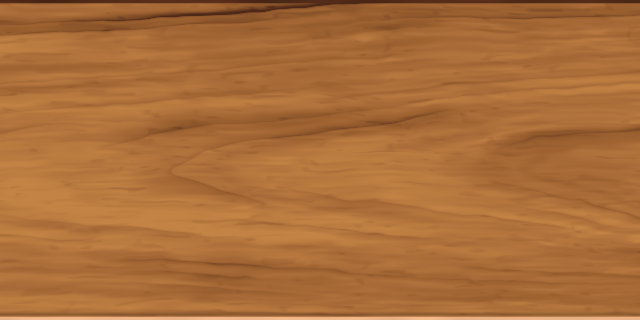
Give the GLSL for this texture, as a WebGL 2 fragment shader.

```glsl
#version 300 es
precision highp float;
// Draws a planed wooden board with nested growth rings, dark veins and fine horizontal fibres.

uniform vec2 u_resolution;
out vec4 fragColor;

// Colours, from darkest to lightest wood, then the lit lower edge
const vec3 DEEP  = vec3(0.31, 0.16, 0.09);
const vec3 UMBER = vec3(0.49, 0.29, 0.15);
const vec3 BROWN = vec3(0.60, 0.37, 0.18);
const vec3 AMBER = vec3(0.66, 0.42, 0.22);
const vec3 HONEY = vec3(0.75, 0.50, 0.26);
const vec3 LIT_EDGE = vec3(0.93, 0.71, 0.53);

// Growth rings: parabolas that open to the right
const float HEART_Y = 0.47;
const float RING_OPENING = 0.04;
const float RING_ORIGIN_X = 2.2;
const int   RING_COUNT = 14;
const float FIRST_RING = 0.166;
const float RING_STEP = 0.0305;
const float VEIN_SHARP_SIDE = 0.003;
const float VEIN_SOFT_SIDE = 0.014;

// Tone, 0 = deep, 1 = honey
const float BASE_TONE = 0.76;
const float BAND_CONTRAST = 0.30;
const float STREAK_CONTRAST = 0.30;
const float MOTTLE_CONTRAST = 0.13;
const float FIBRE_CONTRAST = 0.17;
const float PORE_DEPTH = 0.12;
const float VEIN_DEPTH = 0.36;

const float EDGE_HEIGHT = 0.010;
const float EDGE_BLUR = 0.003;

float hash(vec2 p) {
    vec3 q = fract(vec3(p.xyx) * 0.1031);
    q += dot(q, q.yzx + 33.33);
    return fract((q.x + q.y) * q.z);
}

float noise(vec2 p) {
    vec2 cell = floor(p), f = fract(p);
    f = f * f * (3.0 - 2.0 * f);
    float low  = mix(hash(cell), hash(cell + vec2(1, 0)), f.x);
    float high = mix(hash(cell + vec2(0, 1)), hash(cell + vec2(1, 1)), f.x);
    return mix(low, high, f.y);
}

// Noise centred on zero
float wobble(vec2 p) { return noise(p + 40.0) - 0.5; }

float bell(float x, float width) { return exp(-x * x / (width * width)); }

vec3 woodColour(float tone) {
    vec3 c = mix(DEEP, UMBER, clamp(tone / 0.25, 0.0, 1.0));
    c = mix(c, BROWN, clamp((tone - 0.25) / 0.25, 0.0, 1.0));
    c = mix(c, AMBER, clamp((tone - 0.50) / 0.22, 0.0, 1.0));
    return mix(c, HONEY, clamp((tone - 0.72) / 0.28, 0.0, 1.15));
}

// Bend the grain gently, with smaller kinks on top
vec2 warpGrain(vec2 p) {
    float dy = 0.035 * wobble(p * vec2(1.6, 3.0)) + 0.014 * wobble(p * vec2(5.0, 11.0))
             + 0.005 * wobble(p * vec2(22.0, 30.0));
    float dx = 0.22 * wobble(p * vec2(3.0, 8.0)) + 0.07 * wobble(p * vec2(12.0, 28.0));
    return p + vec2(dx, dy);
}

// Total darkening by the ring veins, each broken up along its length
float veins(vec2 p, float ring, float slope) {
    float sum = 0.0;
    for (int i = 0; i < RING_COUNT; i++) {
        float id = float(i);
        float jitter = 0.010 * (hash(vec2(id, 7.0)) - 0.5);
        float d = (ring - FIRST_RING - id * RING_STEP - jitter) / slope;
        float profile = exp(-abs(d) / (d > 0.0 ? VEIN_SOFT_SIDE : VEIN_SHARP_SIDE));
        float presence = smoothstep(0.38, 0.80, noise(vec2(p.x * 1.7, p.y * 6.0 + id * 17.0)));
        float strength = 0.55 + 0.6 * hash(vec2(id, 23.0));
        sum += profile * presence * strength;
    }
    return sum;
}

float woodTone(vec2 p) {
    vec2 w = warpGrain(p);
    float dy = w.y - HEART_Y;
    float ring = sqrt(dy * dy + RING_OPENING * max(RING_ORIGIN_X - w.x, 0.02));
    float slope = length(vec2(0.5 * RING_OPENING, dy)) / ring;

    // Broad layout: browner heart, light bands beside it, dark upper side
    float topSide = smoothstep(0.36, 0.47, dy);
    float tone = BASE_TONE - 0.06 * bell(dy, 0.15) + 0.13 * bell(abs(dy) - 0.215, 0.05);
    tone -= 0.16 * topSide + 0.07 * smoothstep(0.36, 0.45, -dy);

    // Bands and streaks that follow the rings
    tone += BAND_CONTRAST * wobble(vec2(w.x * 0.9, w.y * 6.0));
    tone += STREAK_CONTRAST * wobble(vec2(w.x * 0.8 + dy * 3.0, ring * 48.0));
    tone += 0.5 * STREAK_CONTRAST * wobble(vec2(w.x * 2.5 + dy * 5.0, ring * 110.0));

    // Mottling, fibres and pores run along the board
    tone += MOTTLE_CONTRAST * wobble(w * vec2(8.0, 26.0));
    tone += FIBRE_CONTRAST * wobble(w * vec2(11.0, 105.0));
    tone -= PORE_DEPTH * smoothstep(0.72, 0.95, noise(w * vec2(19.0, 85.0)));

    return tone - VEIN_DEPTH * (1.0 + 0.7 * topSide) * veins(w, ring, slope);
}

void main() {
    vec2 p = gl_FragCoord.xy / u_resolution.y;
    vec3 colour = woodColour(woodTone(p));

    // Shadowed upper edge, and lit lower edge with a thin shade above it
    float top = smoothstep(-EDGE_BLUR, EDGE_BLUR, p.y - 1.0 + EDGE_HEIGHT);
    float bottom = 1.0 - smoothstep(-EDGE_BLUR, EDGE_BLUR, p.y - EDGE_HEIGHT);
    colour *= 1.0 - 0.18 * bell(p.y - 0.018, 0.006);
    colour = mix(colour, DEEP * (0.85 + 0.3 * noise(p * vec2(6.0, 90.0))), top);
    colour = mix(colour, LIT_EDGE * (0.96 + 0.08 * noise(p * vec2(9.0, 60.0))), bottom);
    fragColor = vec4(colour, 1.0);
}
```
